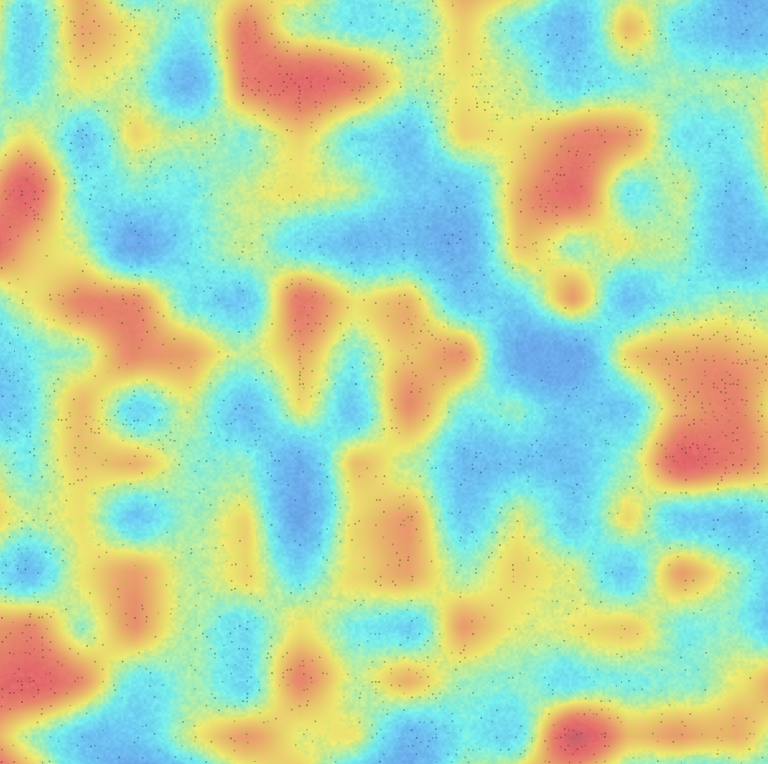
Give the GLSL for this texture, as a WebGL 1 fragment shader.

```glsl
precision highp float;
// Soft heat map: a coarse lattice of random levels over layered sine waves,
// blended smoothly and coloured from blue through yellow to red.
// Fine grain and small dark specks roughen the surface.
uniform vec2 u_resolution;

float hash(vec2 p) {
  vec3 q = fract(vec3(p.xyx) * 0.1031);
  q += dot(q, q.yzx + 33.33);
  return fract((q.x + q.y) * q.z);
}

// Lattice noise in -1..1; the half-eased blend keeps faint creases.
float latticeNoise(vec2 p) {
  vec2 cell = floor(p);
  vec2 f = fract(p);
  f = mix(f, f * f * (3.0 - 2.0 * f), 0.6);
  float low = mix(hash(cell), hash(cell + vec2(1.0, 0.0)), f.x);
  float high = mix(hash(cell + vec2(0.0, 1.0)), hash(cell + 1.0), f.x);
  return 2.0 * mix(low, high, f.y) - 1.0;
}

// Broad islands from two warped sine waves.
float broadWaves(vec2 p) {
  float a = sin(p.x * 1.15 + 1.6 * sin(p.y * 0.62 + 0.8));
  float b = sin(p.y * 1.25 - p.x * 0.45 + 1.4 * sin(p.x * 0.7 + 2.1));
  return 0.7 * (a + b);
}

float ramp(float from, float to, float x) {
  return clamp((x - from) / (to - from), 0.0, 1.0);
}

vec3 heatColor(float heat) {
  vec3 color = vec3(0.42, 0.67, 0.92);
  color = mix(color, vec3(0.43, 0.79, 0.95), ramp(-2.1, -1.2, heat));
  color = mix(color, vec3(0.46, 0.93, 0.92), ramp(-1.2, -0.5, heat));
  color = mix(color, vec3(0.67, 0.93, 0.68), ramp(-0.5, 0.0, heat));
  color = mix(color, vec3(0.92, 0.91, 0.44), ramp(0.0, 0.5, heat));
  color = mix(color, vec3(0.91, 0.72, 0.42), ramp(0.5, 1.05, heat));
  color = mix(color, vec3(0.90, 0.53, 0.42), ramp(1.05, 1.6, heat));
  color = mix(color, vec3(0.89, 0.41, 0.42), ramp(1.6, 2.2, heat));
  return mix(color, vec3(0.66, 0.36, 0.42), ramp(2.3, 3.2, heat));
}

// One randomly placed dot per cell, kept only where the density allows it.
float specks(vec2 p, float density) {
  vec2 cell = floor(p);
  vec2 center = 0.3 + 0.4 * vec2(hash(cell + 17.0), hash(cell + 53.0));
  float dotMask = 1.0 - smoothstep(0.1, 0.38, length(fract(p) - center));
  return dotMask * step(hash(cell + 91.0), density) * (0.4 + 0.6 * hash(cell + 7.0));
}

void main() {
  vec2 uv = gl_FragCoord.xy / u_resolution.y;
  vec2 p = uv * 14.0 + 0.5;

  float heat = broadWaves(p) + 1.7 * latticeNoise(p + 40.0);

  // Grain nudges both the heat level and the brightness.
  float grain = latticeNoise(uv * 300.0);
  float blotch = latticeNoise(uv * 110.0 + 200.0);
  vec3 color = heatColor(heat + 0.09 * grain + 0.07 * blotch);
  color += 0.022 * grain + 0.014 * blotch;

  // Specks gather in patches and in the hottest areas.
  float patches = 0.5 + 0.5 * latticeNoise(uv * 9.0 + 120.0);
  float density = 0.02 + 0.14 * patches * patches + 0.12 * ramp(0.6, 2.2, heat);
  color *= 1.0 - 0.32 * specks(uv * 190.0, density);

  gl_FragColor = vec4(clamp(color, 0.0, 1.0), 1.0);
}
```
